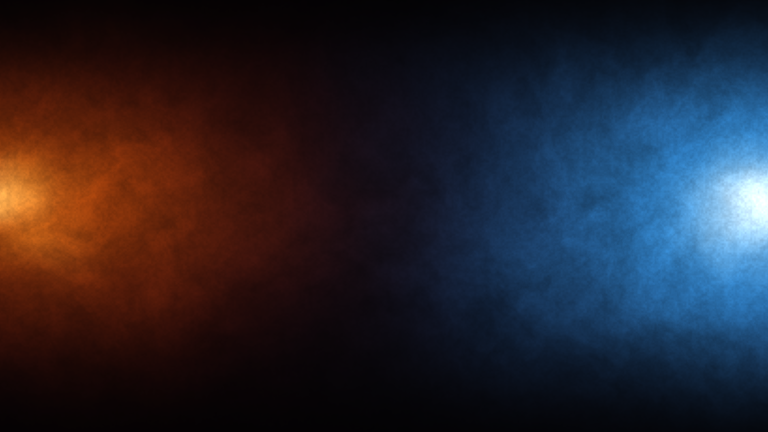
This background is drawn by a WebGL 1 fragment shader. Its source:

```glsl
precision highp float;
// Two lights shining through smoke in a dark room: amber at the left edge, blue at the right.
// Each light is a wide flattened falloff plus a small hot core; layered value noise
// bends the distances and mottles the brightness so that the glows look like haze.

uniform vec2 u_resolution;

float hash(vec2 p) {
  return fract(sin(dot(p, vec2(127.1, 311.7))) * 43758.5453);
}

float valueNoise(vec2 p) {
  vec2 cell = floor(p);
  vec2 f = fract(p);
  f = f * f * (3.0 - 2.0 * f);
  return mix(mix(hash(cell), hash(cell + vec2(1.0, 0.0)), f.x),
             mix(hash(cell + vec2(0.0, 1.0)), hash(cell + vec2(1.0, 1.0)), f.x), f.y);
}

// Six octaves, each turned a little to hide the grid; averages about 0.5
float fbm(vec2 p) {
  float sum = 0.0;
  float weight = 0.5;
  for (int i = 0; i < 6; i++) {
    sum += weight * valueNoise(p);
    p = mat2(1.6, 1.2, -1.2, 1.6) * p + 7.3;
    weight *= 0.55;
  }
  return sum;
}

// Soft round falloff: 1 at the centre, 1/e at the given radius
float puff(vec2 offset, float radius) {
  return exp(-dot(offset, offset) / (radius * radius));
}

vec3 amberLight(vec2 p) {
  vec2 offset = (p - vec2(0.0, 0.54)) * vec2(1.0, 1.75);
  float d2 = dot(offset, offset);
  vec3 haze = vec3(0.55, 0.22, 0.02) * exp(-d2 * vec3(3.2, 4.6, 3.0));
  float core = puff((p - vec2(0.0, 0.56)) * vec2(1.0, 1.6), 0.09);
  float wisps = puff(p - vec2(0.09, 0.60), 0.07) + puff(p - vec2(0.11, 0.45), 0.08);
  return haze + vec3(0.38, 0.42, 0.27) * core + vec3(0.15, 0.12, 0.04) * wisps;
}

vec3 blueLight(vec2 p) {
  vec2 offset = (p - vec2(1.778, 0.51)) * vec2(1.0, 1.5);
  float d2 = dot(offset, offset);
  vec3 haze = vec3(0.17, 0.54, 0.82) * exp(-d2 * vec3(3.0, 3.0, 2.7));
  float core = puff((p - vec2(1.778, 0.50)) * vec2(1.0, 1.5), 0.14);
  return haze + vec3(0.74, 0.48, 0.25) * core;
}

void main() {
  vec2 uv = gl_FragCoord.xy / u_resolution;
  vec2 p = uv * vec2(1.778, 1.0);

  // Smoke drift: bend the space the lights are measured in
  vec2 drift = vec2(fbm(p * 3.5 + 2.0), fbm(p * 3.5 + 19.0)) - 0.53;
  vec2 bent = p + drift * 0.13;

  // Cloudy mottling, with broad billows and finer wisps; it thins out at the blue core
  float billows = fbm(p * 5.0 + drift * 1.5 + 31.0) - 0.53;
  float wisps = fbm(p * 20.0 + drift * 4.0 + 53.0) - 0.53;
  float calm = 1.0 - 0.75 * puff(p - vec2(1.778, 0.50), 0.18);
  float density = 1.0 + (0.38 * billows + 0.42 * wisps) * calm;

  // A dim plum haze fills the room between the lights
  vec3 color = (amberLight(bent) + blueLight(bent) + vec3(0.020, 0.010, 0.012)) * density;

  // Darkness gathers along the top and bottom
  float shade = smoothstep(-0.14, 0.28, uv.y) * (1.0 - smoothstep(0.70, 1.14, uv.y));
  color = color * shade + vec3(0.007, 0.005, 0.008);

  // Fine grain, sized to the canvas
  float grain = valueNoise(p * 230.0) + valueNoise(p * 110.0 + 5.0) - 1.0;
  color *= 1.0 + 0.09 * grain;
  gl_FragColor = vec4(clamp(color, 0.0, 1.0), 1.0);
}
```
